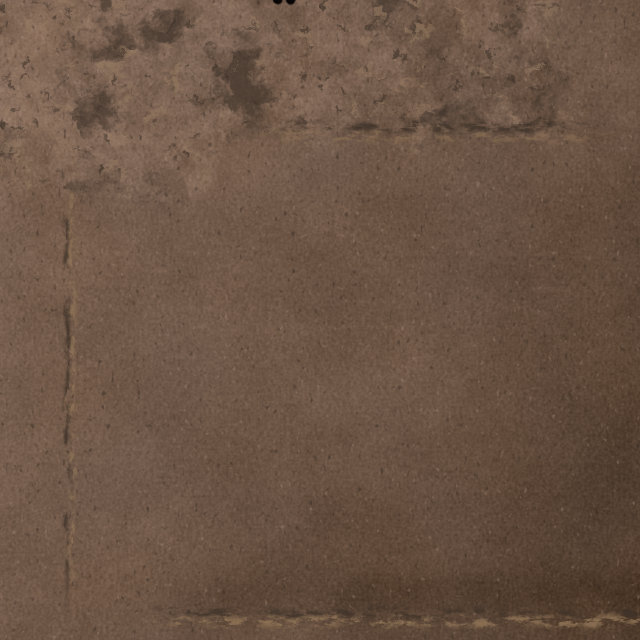
Write a WebGL 1 fragment shader that draws this texture.

```glsl
precision highp float;
// Weathered brown plaster panel with crumbling seams, dark stains and fine grain.
uniform vec2 u_resolution;

const vec3 EARTH = vec3(0.414, 0.324, 0.262);
const vec3 TONE_SHIFT = vec3(1.0, 0.88, 0.84);
const vec3 OCHRE = vec3(0.57, 0.46, 0.34);
const vec3 PALE = vec3(0.60, 0.50, 0.43);
const vec3 SOOT = vec3(0.235, 0.19, 0.155);
const vec3 PIT = vec3(0.03, 0.02, 0.02);

vec2 hashGradient(vec2 cell) {
  vec3 h = fract(vec3(cell.xyx) * vec3(0.1031, 0.1030, 0.0973));
  h += dot(h, h.yzx + 33.33);
  return fract((h.xx + h.yz) * h.zy) * 2.0 - 1.0;
}

// Gradient noise, mostly within -0.5 to 0.5.
float noise(vec2 p) {
  vec2 i = floor(p), f = p - i;
  vec2 u = f * f * f * (f * (f * 6.0 - 15.0) + 10.0);
  float a = dot(hashGradient(i), f);
  float b = dot(hashGradient(i + vec2(1, 0)), f - vec2(1, 0));
  float c = dot(hashGradient(i + vec2(0, 1)), f - vec2(0, 1));
  float d = dot(hashGradient(i + vec2(1, 1)), f - vec2(1, 1));
  return mix(mix(a, b, u.x), mix(c, d, u.x), u.y);
}

float fbm(vec2 p) {
  float sum = 0.0, gain = 1.0;
  for (int octave = 0; octave < 5; octave++) {
    sum += gain * noise(p);
    p = mat2(1.6, 1.2, -1.2, 1.6) * p + 7.3;
    gain *= 0.6;
  }
  return sum;
}

// Soft bump of the given radius around a centre.
float bump(float x, float centre, float radius) {
  float d = (x - centre) / radius;
  return exp(-d * d);
}

// One inside start..end with soft ends.
float span(float x, float start, float end, float soft) {
  return smoothstep(start - soft, start + soft, x)
       * (1.0 - smoothstep(end - soft, end + soft, x));
}

// Broken crack: x = pale raised crumbs, y = shadow beside them.
vec2 seam(float along, float across, float width, float seed) {
  float d = across + 0.008 * noise(vec2(along * 14.0, seed))
          + 0.9 * width * fbm(vec2(along * 50.0, across * 50.0 + seed));
  float crumbs = smoothstep(-0.1, 0.3, fbm(vec2(along * 34.0, across * 80.0 + seed)));
  float gaps = smoothstep(-0.15, 0.35, fbm(vec2(along * 22.0, across * 60.0 + seed + 9.0)));
  return vec2(bump(d, 0.0, width) * crumbs, bump(d, width * 1.6, width) * gaps);
}

// Damaged plaster: a band along the top that reaches lower at the left.
float damageMask(vec2 p, float warp) {
  float edge = mix(0.68, 0.785, smoothstep(0.28, 0.40, p.x));
  float height = p.y + 0.06 * warp;
  return smoothstep(edge - 0.02, edge + 0.04, height)
       * (1.0 - 0.85 * smoothstep(0.82, 0.93, p.x + 0.05 * warp));
}

void main() {
  vec2 p = gl_FragCoord.xy / u_resolution;

  // Broad light falloff, cloudy mottling and fine grain.
  float cloud = fbm(p * 4.0 + 3.0);
  float warp = fbm(p * 11.0 + 20.0);
  float detail = fbm(p * 36.0 + 40.0);
  float grain = noise(p * 230.0) + 0.8 * noise(p * vec2(170.0, 105.0) + 11.0);
  float tone = 0.012 - 0.095 * (p.x - 0.5) + 0.07 * (p.y - 0.5);
  tone += 0.045 * cloud + 0.022 * warp + 0.018 * detail + 0.062 * grain;
  tone -= 0.045 * bump(p.y, 0.075, 0.04) * smoothstep(0.2, 0.4, p.x);
  tone -= 0.03 * smoothstep(0.75, 1.0, p.x) * (1.0 - smoothstep(0.3, 0.8, p.y));
  vec3 color = EARTH + tone * TONE_SHIFT;
  color += vec3(0.012, 0.0, -0.012) * noise(p * 6.0 + 31.0);

  // Upright dark pores and pale specks of uneven strength.
  float pores = smoothstep(0.24, 0.56, noise(p * vec2(145.0, 100.0) + 70.0));
  float specks = smoothstep(0.26, 0.58, noise(p * vec2(160.0, 110.0) + 90.0));
  color = mix(color, SOOT, 0.50 * pores);
  color = mix(color, PALE, 0.42 * specks);

  // Ragged soot, flaked edges and chips in the damaged band.
  float damage = damageMask(p, warp);
  vec2 ragged = p + 0.020 * vec2(detail, fbm(p * 36.0 + 81.0));
  float stainField = fbm(ragged * vec2(9.0, 11.0) + 52.0);
  float stain = damage * smoothstep(0.02, 0.50, stainField + 0.2 * detail);
  float flakeField = fbm(ragged * vec2(24.0, 32.0) + 63.0);
  float flakes = damage * smoothstep(0.18, 0.55, flakeField - 0.2 * stainField);
  float chips = damage * smoothstep(0.22, 0.48, noise(ragged * 62.0 + 15.0));
  color += damage * (0.022 + 0.07 * warp + 0.045 * detail) * TONE_SHIFT;
  color = mix(color, SOOT, 0.68 * stain);
  color = mix(color, mix(OCHRE, PALE, 0.5 + 0.5 * cloud), 0.65 * flakes);
  color = mix(color, SOOT, 0.60 * chips);

  // Seams: upright at left, level near the bottom and under the damage.
  vec2 upright = seam(p.y, 0.113 - p.x, 0.0052, 2.0) * span(p.y, 0.08, 0.76, 0.08);
  vec2 bottom = seam(p.x, p.y - 0.029, 0.0085, 14.0) * smoothstep(0.20, 0.30, p.x);
  vec2 upper = seam(p.x, p.y - 0.787, 0.0090, 27.0) * span(p.x, 0.42, 0.93, 0.06);
  float shadow = max(0.75 * upright.y, max(0.75 * bottom.y, 0.85 * upper.y));
  float ridge = max(0.75 * upright.x, max(0.85 * bottom.x, 0.55 * upper.x));
  color = mix(color, SOOT, shadow);
  color = mix(color, OCHRE, ridge);

  // Pair of small black pits on the top edge.
  vec2 pit = vec2(abs(p.x - 0.444) - 0.010, p.y - 1.0);
  float pitDistance = length(pit) + 0.003 * detail;
  color = mix(color, PIT, 1.0 - smoothstep(0.005, 0.009, pitDistance));

  gl_FragColor = vec4(clamp(color, 0.0, 1.0), 1.0);
}
```
